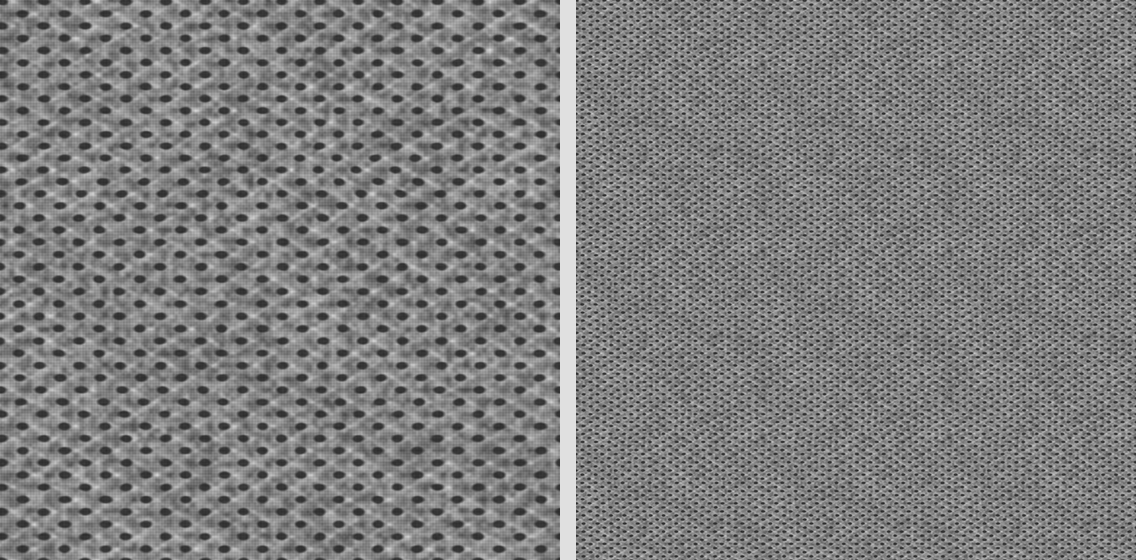
Left, the tile; right, the same tile 3 across and 3 down.
This texture is drawn by a Shadertoy shader. Its source:

```glsl
// Grey knitted mesh: staggered soft oval holes, 14 columns by 23 double rows.
// Lattice axes run along the diagonals, so each integer pair is one hole; pale
// threads and smudges share that lattice, bent by a gentle periodic warp.

const float TAU = 6.2831853;
const vec2  REPEATS = vec2(14.0, 23.0);      // holes across, double rows down
const float HOLE_INNER = 0.095;              // soft rim, in repeats
const float HOLE_OUTER = 0.205;
const float THREAD_PHASE = 0.28;             // thread crossing, from hole centre
const float THREAD_WIDTH = 0.11;
const float SMUDGE_PHASE = 0.65;
const float SMUDGE_RADIUS = 0.15;
const float WEAVE_COUNT = 192.0;             // fine stipple across the canvas
const vec2  MOTTLE_COUNT = vec2(96.0, 112.0);
const vec2  GRAIN_COUNT = vec2(200.0, 220.0);
const vec2  CLOUD_COUNT = vec2(9.0, 11.0);
const float WARP_UNIT = 1.0 / 768.0;         // scale of the warp amplitudes
const vec3  HOLE_COLOR = vec3(0.205);
const vec3  YARN_COLOR = vec3(0.53);

float hash(vec2 p) {
    uvec2 q = uvec2(p) * uvec2(1597u, 3163u);
    uint n = (q.x ^ q.y) * 74711u;
    n = (n ^ (n >> 15)) * 27183u;
    n = (n ^ (n >> 13)) * 91193u;
    return float((n ^ (n >> 16)) & 65535u) / 65535.0;
}

// Value noise centred on zero, wrapping after one canvas
float noise(vec2 uv, vec2 count) {
    vec2 p = uv * count;
    vec2 cell = floor(p);
    vec2 f = fract(p);
    f = f * f * (3.0 - 2.0 * f);
    vec2 lo = mod(cell, count);
    vec2 hi = mod(cell + 1.0, count);
    float bottom = mix(hash(lo), hash(vec2(hi.x, lo.y)), f.x);
    float top = mix(hash(vec2(lo.x, hi.y)), hash(hi), f.x);
    return mix(bottom, top, f.y) - 0.5;
}

// Stretch of the cloth: the middle band sways differently from the rest
vec2 clothWarp(vec2 uv) {
    float middle = smoothstep(0.21, 0.38, uv.y) * (1.0 - smoothstep(0.60, 0.73, uv.y));
    float outerSway = 2.2 + 6.0 * sin(TAU * uv.x);
    float innerSway = 1.0 + 2.8 * cos(TAU * (uv.x - 0.6));
    vec2 tug = (uv - vec2(0.66, 0.705)) / vec2(0.12, 0.03);
    float dx = mix(outerSway, innerSway, middle) - 5.0 * exp(-dot(tug, tug));
    float dy = sin(2.0 * TAU * uv.y) - 0.4 - 1.5 * cos(TAU * uv.y);
    return vec2(dx, dy) * WARP_UNIT;
}

// Signed offset to the nearest lattice point
vec2 latticeOffset(vec2 p) {
    return fract(p + 0.5) - 0.5;
}

// Distance to a lattice point, back in upright repeat units
float uprightLength(vec2 d) {
    return length(vec2(d.x + d.y, d.x - d.y) * 0.5);
}

void mainImage(out vec4 fragColor, in vec2 fragCoord) {
    vec2 uv = fragCoord / iResolution.xy;
    vec2 p = (uv - clothWarp(uv)) * REPEATS;
    vec2 lattice = vec2(p.x + p.y, p.x - p.y);

    // Mottled yarn and fine stipple
    float mottle = noise(uv, MOTTLE_COUNT);
    float grain = noise(uv, GRAIN_COUNT);
    float shade = 0.22 * mottle + 0.07 * grain + 0.05 * noise(uv, CLOUD_COUNT);
    vec2 weave = cos(TAU * WEAVE_COUNT * uv);
    shade += 0.018 * (weave.x + weave.y);

    // Pale diagonal threads, brightest where they cross
    vec2 across = latticeOffset(lattice - THREAD_PHASE) / THREAD_WIDTH;
    vec2 thread = exp(-across * across);
    shade += 0.05 * (thread.x + thread.y) + 0.08 * thread.x * thread.y;

    // Dark smudge beside each crossing
    float smudge = uprightLength(latticeOffset(lattice - SMUDGE_PHASE)) / SMUDGE_RADIUS;
    shade -= 0.11 * exp(-smudge * smudge);

    // Soft holes with slightly uneven rims
    float holeDistance = uprightLength(latticeOffset(lattice)) + 0.025 * mottle;
    float cloth = smoothstep(HOLE_INNER, HOLE_OUTER, holeDistance);
    vec3 hole = HOLE_COLOR + 0.04 * grain + 0.008 * (weave.x + weave.y);
    fragColor = vec4(mix(hole, YARN_COLOR + shade, cloth), 1.0);
}
```
